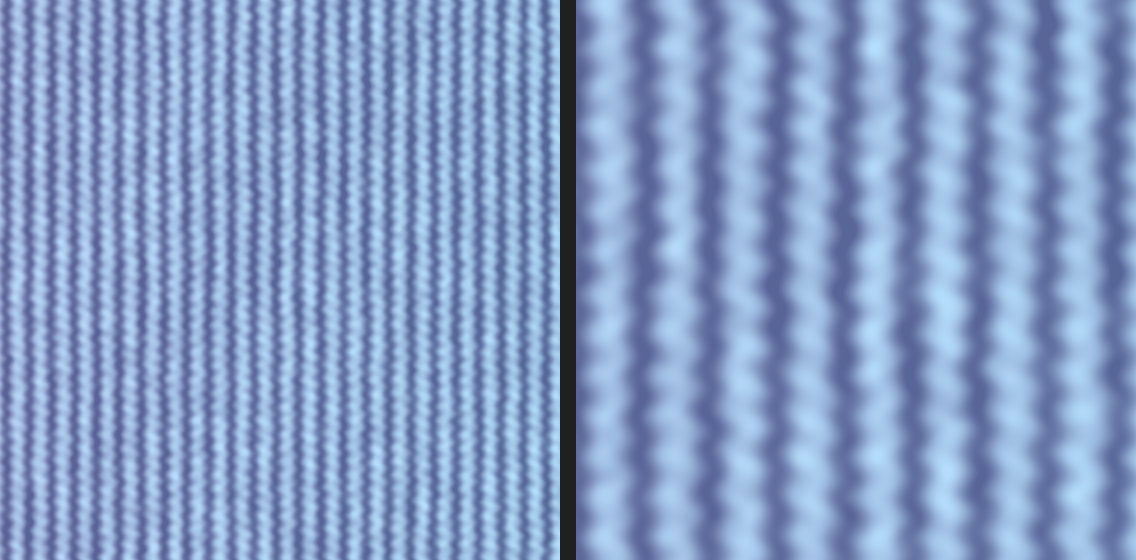
Left, the full canvas; right, a detail of the centre.
A Shadertoy shader for this texture:

```glsl
// Pale blue rib knit: narrow vertical ribs of soft beaded stitches with violet-blue grooves.

const float TAU = 6.2831853;

// Layout, counted across the canvas
const float RIBS = 24.9;
const float RIB_CENTRE = 0.79;     // offset of the first rib, in ribs
const float STITCHES = 41.0;

// Shape and wear
const float STITCH_SWAY = 0.045;   // sideways shift of each stitch, in ribs
const float DRIFT = 0.035;         // slow wander of the ribs
const float JITTER = 0.055;        // irregular edges
const float BEAD = 0.06;           // light and dark along a rib
const float FUZZ = 0.13;           // blotches of the yarn
const float SHADE = 0.035;         // broad uneven lighting

const vec3 GROOVE = vec3(0.345, 0.395, 0.595);
const vec3 FLANK  = vec3(0.515, 0.600, 0.768);
const vec3 CREST  = vec3(0.685, 0.830, 0.955);
const vec3 SIDE_TINT = vec3(-0.012, 0.012, 0.004);

float hash(vec2 p) {
    p = fract(p * vec2(0.1031, 0.1137));
    p += dot(p, p.yx + 33.33);
    return fract((p.x + p.y) * p.x * 47.3);
}

// Cellular noise: soft blobs of random sign around scattered points, about -1 to 1
float blobs(vec2 p) {
    vec2 cell = floor(p);
    float sum = 0.0;
    for (int j = -1; j <= 1; j++) {
        for (int i = -1; i <= 1; i++) {
            vec2 id = cell + vec2(i, j);
            vec2 point = id + 0.2 + 0.6 * vec2(hash(id + 17.0), hash(id + 59.0));
            vec2 d = p - point;
            sum += (2.0 * hash(id + 101.0) - 1.0) * exp(-4.5 * dot(d, d));
        }
    }
    return sum;
}

// Layered sines for slow variation, about -1 to 1
float waves(vec2 p) {
    return 0.5 * sin(p.x * 7.0 + 3.0 * sin(p.y * 5.0))
         + 0.3 * sin(p.y * 17.0 - p.x * 11.0 + 1.3)
         + 0.2 * sin(p.y * 31.0 + p.x * 23.0);
}

void mainImage(out vec4 fragColor, in vec2 fragCoord) {
    vec2 uv = fragCoord / iResolution.xy;
    vec2 knit = vec2(uv.x * RIBS - RIB_CENTRE, uv.y * STITCHES);

    // Rows run nearly level, each rib a little out of step
    float rib = floor(knit.x + 0.5);
    float step1 = TAU * (knit.y + 0.35 * hash(vec2(rib + 40.0, 7.0)));

    // Bend the ribs
    float x = knit.x;
    x += STITCH_SWAY * sin(TAU * knit.y + 0.6 * sin(uv.x * 40.0));
    x += DRIFT * waves(uv * vec2(1.5, 1.0));
    x += JITTER * blobs(knit * vec2(1.1, 0.85) + 80.0);

    // Rounded rib, slightly wider than its groove
    float wave = 0.5 + 0.5 * cos(TAU * x);
    float tone = 0.04 + 0.88 * (wave + 0.45 * wave * (1.0 - wave));

    // Beads fade out at the groove so that neighbouring ribs join
    tone += BEAD * sin(step1) * wave;
    tone += FUZZ * blobs(knit * vec2(1.9, 0.95) + 200.0);
    tone += 0.5 * FUZZ * blobs(knit * vec2(4.0, 2.2) + 400.0);
    tone += SHADE * waves(uv.yx * 0.8 + 0.4);
    tone = clamp(tone, 0.0, 1.08);

    // Groove to flank to crest
    vec3 color = tone < 0.5 ? mix(GROOVE, FLANK, 2.0 * tone)
                            : mix(FLANK, CREST, 2.0 * tone - 1.0);
    color += SIDE_TINT * (2.0 * uv.x - 1.0);
    fragColor = vec4(clamp(color, 0.0, 1.0), 1.0);
}
```
